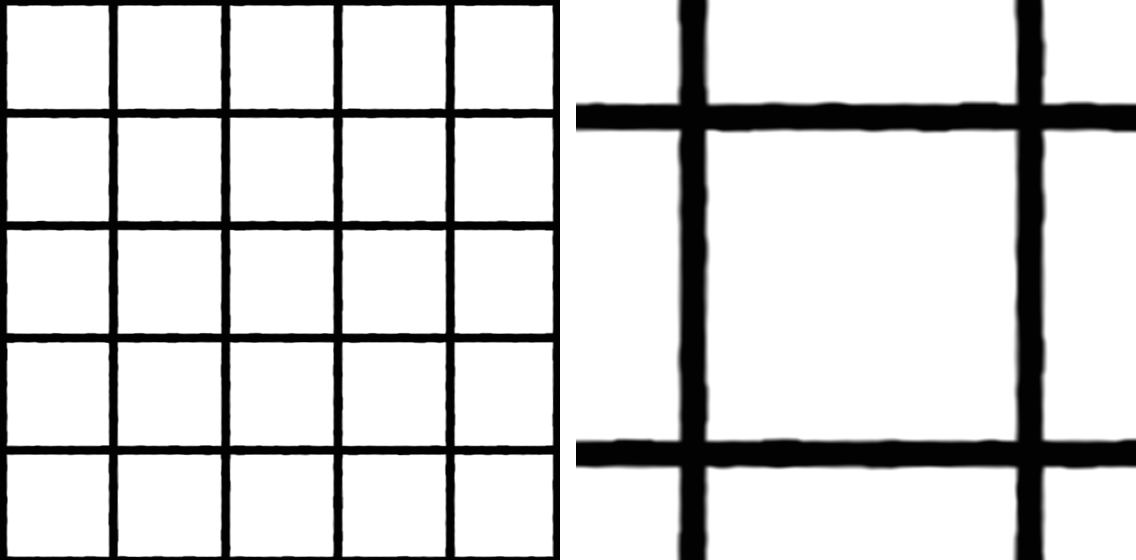
Left, the full canvas; right, a detail of the centre.
A Shadertoy shader for this pattern:

```glsl
float hash(vec2 p)
{
    vec3 q = fract(p.xyx * vec3(0.1031, 0.1030, 0.0973));
    q += dot(q, q.yzx + 33.33);
    return fract((q.x + q.y) * q.z);
}

// 1D gradient noise that wraps after a whole number of cells
float wrapNoise(float t, float cells, float seed)
{
    float x = t * cells, i = floor(x), f = x - i;
    float g0 = hash(vec2(mod(i, cells), seed)) * 2.0 - 1.0;
    float g1 = hash(vec2(mod(i + 1.0, cells), seed)) * 2.0 - 1.0;
    float u = f * f * f * (f * (f * 6.0 - 15.0) + 10.0);
    return mix(g0 * f, g1 * (f - 1.0), u);
}

// Ink of five parallel lines: four inside, one across the tile seam
float lineInk(float across, float along, float gridMiddle, vec2 seam, float soft, float seed)
{
    float k = round(across * 5.0);
    float id = mod(k, 5.0);
    bool onSeam = id < 0.5;
    float centre = onSeam ? k / 5.0 + seam.x : gridMiddle + (k - 2.5) * 0.2005;
    float halfWidth = onSeam ? seam.y : 0.0077;
    float d = across - centre;

    // Each side of each line has its own slight swellings
    float side = seed + id * 2.0 + step(0.0, d);
    float swell = smoothstep(0.02, 0.2, wrapNoise(along, 34.0, side));
    float ripple = wrapNoise(along, 71.0, side + 40.0);
    halfWidth += 0.0009 * swell + 0.0006 * ripple;

    // Blurred edge of uneven softness
    soft *= 1.0 + 0.7 * wrapNoise(along, 23.0, side + 80.0);
    float blur = max(soft, 0.75 / min(iResolution.x, iResolution.y));
    return 1.0 - smoothstep(-blur, blur, abs(d) - halfWidth);
}

void mainImage(out vec4 fragColor, in vec2 fragCoord)
{
    vec2 uv = fragCoord / iResolution.xy;
    float upright = lineInk(uv.x, uv.y, 0.5033, vec2(0.0, 0.0124), 0.0025, 3.0);
    float level = lineInk(uv.y, uv.x, 0.4967, vec2(-0.002, 0.0078), 0.0019, 17.0);
    float paper = (1.0 - upright) * (1.0 - level);
    fragColor = vec4(mix(vec3(0.008), vec3(1.0), paper), 1.0);
}
```
